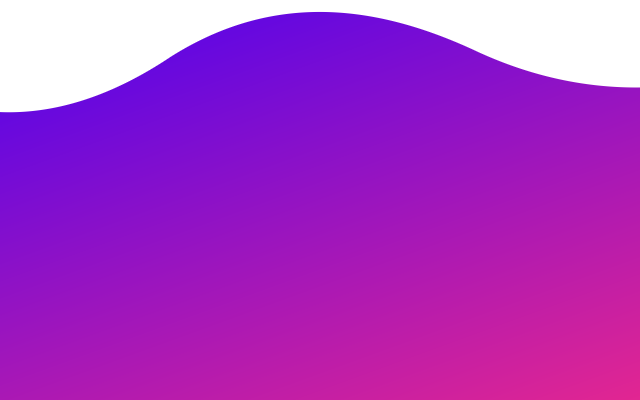
This background is drawn by a Shadertoy shader. Its source:

```glsl
// A smooth violet-to-pink hill wave beneath a white sky.

// Cubic through two points (x, height), with a slope at each end
float hermite(float x, vec2 a, float slopeA, vec2 b, float slopeB) {
    float span = b.x - a.x;
    float t = (x - a.x) / span;
    float s = 1.0 - t;
    return mix(a.y, b.y, t * t * (3.0 - 2.0 * t))
         + span * t * s * (s * slopeA - t * slopeB);
}

// Height of the crest: left valley, central hill, right valley
float waveHeight(float x) {
    vec2 leftBend = vec2(0.267, 0.8583);
    vec2 rightBend = vec2(0.746, 0.8708);
    if (x < leftBend.x) return hermite(x, vec2(0.0, 0.7198), -0.064, leftBend, 1.07);
    if (x < rightBend.x) return hermite(x, leftBend, 1.01, rightBend, -0.752);
    return hermite(x, rightBend, -0.736, vec2(1.0, 0.7813), 0.016);
}

void mainImage(out vec4 fragColor, in vec2 fragCoord) {
    vec2 uv = fragCoord / iResolution.xy;

    // Slanted gradient from the upper left to the lower right
    vec2 extent = vec2(iResolution.x / iResolution.y, 1.0);
    vec2 slant = vec2(sin(radians(20.0)), cos(radians(20.0)));
    float ramp = dot(vec2(uv.x, 1.0 - uv.y) * extent, slant) / dot(extent, slant);
    vec3 hill = mix(vec3(0.29, 0.005, 0.945), vec3(0.885, 0.148, 0.57), ramp);

    // Smooth crest edge, one pixel wide along its normal
    float depth = waveHeight(uv.x) - uv.y;
    float pixel = length(vec2(dFdx(depth), dFdy(depth)));
    float cover = clamp(depth / pixel + 0.5, 0.0, 1.0);

    fragColor = vec4(mix(vec3(1.0), hill, cover), 1.0);
}
```
